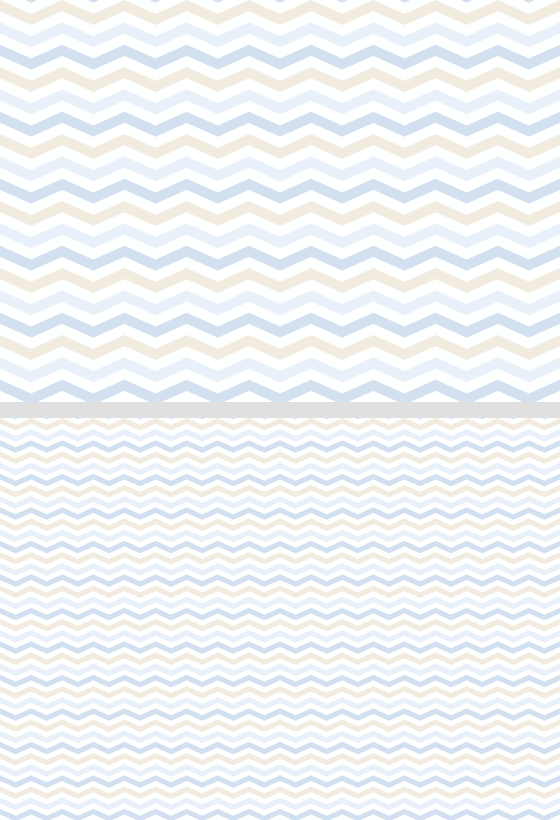
Top: one tile. Bottom: repeated 2 by 2.
A WebGL 2 fragment shader for this pattern:

```glsl
#version 300 es
precision highp float;
// Pastel chevrons: horizontal zigzag bands in beige, pale blue and blue on white.
// A triangle wave bends the vertical axis, which is then cut into equal stripes
// whose colour cycles by index; whole repeat counts make the canvas tile.

uniform vec2 u_resolution;
out vec4 fragColor;

const float ZIGZAGS = 9.0;      // peaks across
const float COLOR_CYCLES = 6.0; // three-band groups down
const float BANDS = 3.0;        // bands in one group
const float DROP = 0.62;        // peak-to-valley height, in band pitches
const float THICKNESS = 0.5;    // band height, in band pitches

const vec3 WHITE = vec3(0.995, 1.0, 1.0);
const vec3 BEIGE = vec3(0.95, 0.926, 0.88);
const vec3 PALE_BLUE = vec3(0.91, 0.94, 0.975);
const vec3 BLUE = vec3(0.825, 0.88, 0.94);

// 0 at whole numbers, 1 halfway between them
float triangleWave(float x) {
    return 2.0 * abs(fract(x + 0.5) - 0.5);
}

// Coverage of a band centred in its unit cell
float bandMask(float y, float thickness, float blur) {
    float edge = abs(fract(y) - 0.5) - 0.5 * thickness;
    return 1.0 - smoothstep(-blur, blur, edge);
}

vec3 bandColor(float index) {
    float k = mod(index, BANDS);
    return k < 0.5 ? BEIGE : (k < 1.5 ? PALE_BLUE : BLUE);
}

void main() {
    vec2 uv = gl_FragCoord.xy / u_resolution;
    float rows = COLOR_CYCLES * BANDS;

    // Height measured down from the top, in band pitches, bent into zigzags
    float y = (1.0 - uv.y) * rows - DROP * triangleWave(uv.x * ZIGZAGS);
    y += 0.5 - 0.5 * THICKNESS; // a band starts at the top edge

    // Size of one pixel across the slanted edge
    vec2 slope = vec2(2.0 * DROP * ZIGZAGS, rows);
    float blur = 0.7 * length(slope / u_resolution);

    vec3 color = mix(WHITE, bandColor(floor(y)), bandMask(y, THICKNESS, blur));
    fragColor = vec4(color, 1.0);
}
```
